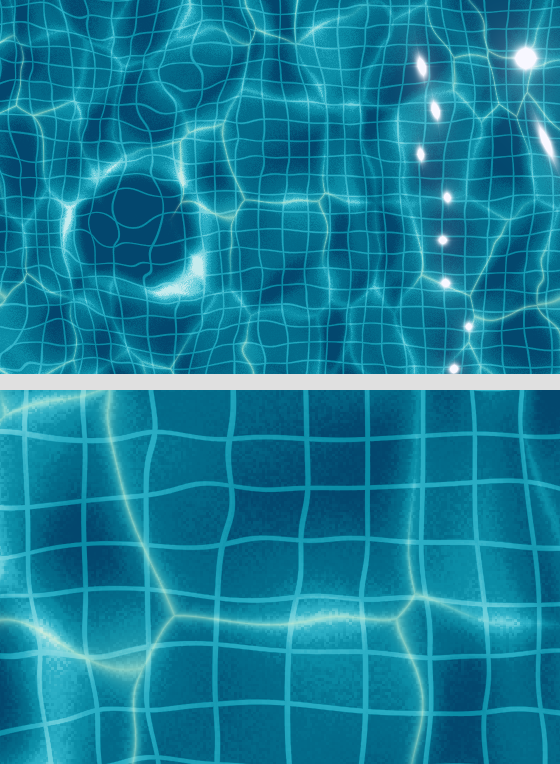
Top, the full canvas; bottom, a detail of the centre.
Reproduce this texture procedurally as a Shadertoy shader.

```glsl
const vec2 TILES = vec2(18.0, 20.0);       // tiles per canvas height; 27 x 20 at 3:2
const float GROUT = 0.043;                 // half width of a joint, in tiles
const float RIPPLE = 0.016;                // largest ripple shift
const vec2 CELLS = vec2(6.2, 4.4);         // caustic cells per canvas height
const vec2 POOL = vec2(0.38, 0.40);        // centre of the dark lens
const float POOL_RADIUS = 0.175;
const vec2 SUN = vec2(1.406, 0.844);
const vec2 STREAK = vec2(1.46, 0.62);
const int GLINTS = 8;
const vec3 WARM = vec3(0.78, 0.92, 0.80);
const vec3 GLARE = vec3(0.97, 0.97, 1.0);
const vec3 WATER[6] = vec3[6](
    vec3(0.01, 0.28, 0.43), vec3(0.01, 0.42, 0.54), vec3(0.04, 0.55, 0.65),
    vec3(0.16, 0.68, 0.77), vec3(0.42, 0.81, 0.86), vec3(0.77, 0.92, 0.93));
const float STOPS[6] = float[6](0.16, 0.43, 0.65, 0.83, 0.96, 1.12);

float hash(vec2 p) {
    vec3 q = fract(p.xyx * 0.1031);
    q += dot(q, q.yzx + 33.33);
    return fract((q.x + q.y) * q.z);
}

// Surface slope: bent sine waves in turning directions
vec2 ripple(vec2 p) {
    vec2 shift = vec2(0.0);
    float amp = RIPPLE, freq = 11.0;
    for (int i = 0; i < 5; i++) {
        float k = float(i), angle = 2.4 * k + 0.5;
        vec2 dir = vec2(cos(angle), sin(angle));
        float bend = 1.6 * sin(0.45 * freq * dot(dir.yx, p) + 1.7 * k);
        shift += dir * amp * cos(freq * dot(dir, p) + bend);
        freq *= 1.55;
        amp *= 0.6;
    }
    return shift;
}

// Gap between the two nearest cell points: zero on cell walls
float cellGap(vec2 p) {
    vec2 id = floor(p);
    float near = 9.0, next = 9.0;
    for (int y = -1; y <= 1; y++)
        for (int x = -1; x <= 1; x++) {
            vec2 c = id + vec2(x, y);
            float d = distance(p, c + 0.1 + 0.8 * vec2(hash(c), hash(c + 57.0)));
            next = min(next, max(near, d));
            near = min(near, d);
        }
    return next - near;
}

// Joint coverage along one axis; joints widen gently where magnified
float joint(float g) {
    float slope = max(length(vec2(dFdx(g), dFdy(g))), 1e-5);
    float halfWidth = GROUT * sqrt(slope * iResolution.y / TILES.y);
    float d = abs(fract(g) - 0.5);
    return 1.0 - smoothstep(halfWidth - 0.7 * slope, halfWidth + 0.8 * slope, d);
}

float glint(vec2 d, float radius) {
    float r = length(d);
    float rays = exp(-abs(d.x * d.y) / (radius * radius * 0.15)) * exp(-r / (1.6 * radius));
    return 1.5 * exp(-r * r / (radius * radius)) + 0.3 * exp(-r / (2.2 * radius)) + 0.3 * rays;
}

vec3 waterColor(float v) {
    vec3 c = WATER[0];
    for (int i = 1; i < 6; i++) c = mix(c, WATER[i], smoothstep(STOPS[i - 1], STOPS[i], v));
    return c;
}

void mainImage(out vec4 fragColor, in vec2 fragCoord) {
    vec2 p = fragCoord / iResolution.y;
    vec2 wave = ripple(p);
    float rough = mix(1.9, 0.85, smoothstep(0.35, 0.9, p.x));

    // Tiles seen through the surface
    vec2 q = p - POOL;
    vec2 lens = -0.45 * q * exp(-dot(q, q) / 0.02);
    vec2 grid = (p + rough * wave + lens) * TILES;
    float line = max(joint(grid.x), joint(grid.y));
    float tone = hash(floor(grid + 0.5)) - 0.5;

    // Caustic light: broad swells, soft cell walls and fine filaments
    vec2 s = p + 2.0 * wave;
    float swell = sin(15.0 * s.x + 3.0 * sin(5.0 * s.y)) * sin(8.0 * s.y + 4.0 * s.x + 1.0)
                + 0.6 * sin(34.0 * s.x - 9.0 * s.y + 2.0 * sin(13.0 * s.y));
    float gap = cellGap((p + 2.2 * wave) * CELLS + 3.0);
    float light = 0.26 + 0.17 * swell + 0.45 * exp(-5.0 * gap);
    float patchy = smoothstep(-0.2, 0.9, sin(9.0 * s.x + 2.0) + sin(11.0 * s.y + 4.0 * s.x));
    float filament = exp(-38.0 * gap) * patchy;

    // Dark pool with a bright rim
    float r = length(q + 1.2 * wave);
    light *= 1.0 - 0.75 * smoothstep(POOL_RADIUS, 0.5 * POOL_RADIUS, r);
    light += 0.35 * exp(-pow((r - POOL_RADIUS) / 0.03, 2.0));

    // Two bright streams running down the middle
    for (int i = 0; i < 2; i++) {
        float k = float(i);
        float x = 0.67 + 0.24 * k + 0.03 * sin(9.0 * p.y + k) + 0.13 * k * (1.0 - p.y) * (1.0 - p.y);
        light += 0.22 * exp(-pow((s.x - x) / 0.04, 2.0)) * smoothstep(0.0, 0.6, p.y + 0.3 * k);
    }

    float value = light + 0.09 * tone + 0.09 * (hash(floor(p * 400.0)) - 0.5);
    value = mix(value, 0.72 + 0.32 * light, 0.8 * line);
    vec3 color = waterColor(value);
    color = mix(color, WARM, 0.6 * filament);

    // Sun reflections: one large, one slanted, and a wandering column
    float glare = 1.3 * glint(p - SUN, 0.026);
    vec2 d = p - STREAK;
    glare += 0.8 * glint(vec2(d.x + 0.4 * d.y, 0.28 * d.y), 0.014);
    for (int i = 0; i < GLINTS; i++) {
        float k = float(i), t = k / float(GLINTS - 1);
        vec2 c = vec2(1.125 + 0.12 * t + 0.03 * sin(2.4 * k), mix(0.82, 0.015, t));
        vec2 e = p - c + 0.3 * wave;
        float upper = 1.0 - smoothstep(0.2, 0.6, t);
        e = vec2(e.x + 0.2 * upper * e.y, e.y * mix(1.0, 0.45, upper));
        glare += (0.55 + 0.45 * hash(vec2(k, 7.0))) * glint(e, 0.009 + 0.006 * hash(vec2(k, 3.0)));
    }
    color = mix(color, GLARE, clamp(glare, 0.0, 1.0));
    fragColor = vec4(color, 1.0);
}
```
